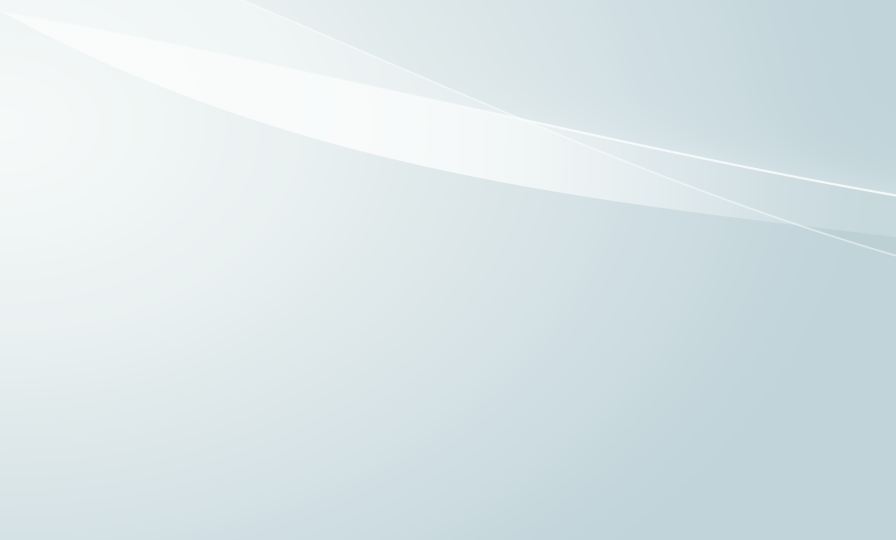
A WebGL 1 fragment shader for this background:

```glsl
precision highp float;
// Pale blue-grey backdrop with a soft glow at the left and a translucent white swoosh.

uniform vec2 u_resolution;

const vec3 GLOW_WHITE = vec3(0.960, 0.975, 0.972);
const vec3 MIST       = vec3(0.915, 0.942, 0.944);
const vec3 PALE_GREY  = vec3(0.860, 0.902, 0.908);
const vec3 PALE_BLUE  = vec3(0.822, 0.876, 0.896);
const vec3 DEEP_BLUE  = vec3(0.757, 0.832, 0.852);
const vec3 SHEEN      = vec3(0.985, 0.992, 0.990);

// Curve heights are measured down from the top edge, as a share of the height.
float ribbonTop(float x) {
  return 0.022 + x * (0.28 + x * (0.17 - 0.11 * x));
}

float ribbonBottom(float x) {
  return 0.02 + x * (0.906 + x * (-0.757 + 0.27 * x));
}

float crossingLine(float x) {
  float d = x - 0.27;
  return d * (0.70 + d * (0.09 - 0.22 * d));
}

// 0 above the edge, 1 below it, blended over about one pixel.
float below(float offset, float pixel) {
  return smoothstep(-0.7 * pixel, 0.7 * pixel, offset);
}

float stroke(float offset, float halfWidth, float pixel) {
  return 1.0 - smoothstep(halfWidth - 0.5 * pixel, halfWidth + pixel, abs(offset));
}

// Elliptical gradient centred on the left edge.
vec3 backdrop(vec2 p) {
  float r = length((p - vec2(0.0, 0.23)) / vec2(0.70, 0.80));
  vec3 color = mix(GLOW_WHITE, MIST, smoothstep(0.0, 0.55, r));
  color = mix(color, PALE_GREY, clamp((r - 0.48) / 0.32, 0.0, 1.0));
  color = mix(color, PALE_BLUE, clamp((r - 0.80) / 0.22, 0.0, 1.0));
  return mix(color, DEEP_BLUE, smoothstep(0.95, 1.42, r));
}

void main() {
  vec2 p = gl_FragCoord.xy / u_resolution;
  p.y = 1.0 - p.y;
  float pixel = 1.0 / u_resolution.y;

  float topOffset = p.y - ribbonTop(p.x);
  float bottomOffset = p.y - ribbonBottom(p.x);
  float lineOffset = p.y - crossingLine(p.x);
  float underTop = below(topOffset, pixel);
  float underBottom = below(bottomOffset, pixel);
  float underLine = below(lineOffset, pixel);

  vec3 color = backdrop(p);

  // Light wedge and soft halo above the ribbon
  float wedge = 0.33 * underLine * (1.0 - underTop);
  color = mix(color, SHEEN, wedge);
  float halo = exp(-max(-topOffset, 0.0) / 0.045) * smoothstep(0.3, 0.65, p.x);
  color = mix(color, SHEEN, 0.24 * halo * (1.0 - underTop) * (1.0 - underLine));

  // Translucent ribbon, fading to the right
  float ribbon = underTop * (1.0 - underBottom);
  float opacity = mix(0.85, 0.15, smoothstep(0.4, 1.0, p.x));
  color = mix(color, SHEEN, ribbon * opacity * mix(0.78, 1.0, underLine));

  // Faint shadow between the ribbon and the crossing line
  color -= 0.018 * underBottom * (1.0 - underLine) * smoothstep(0.88, 0.95, p.x);

  // Bright hairlines
  float topGleam = mix(0.2, 0.85, smoothstep(0.4, 0.65, p.x));
  color = mix(color, SHEEN, topGleam * stroke(topOffset, 0.0016, pixel));
  color = mix(color, SHEEN, 0.5 * stroke(lineOffset, 0.0013, pixel));

  gl_FragColor = vec4(color, 1.0);
}
```
